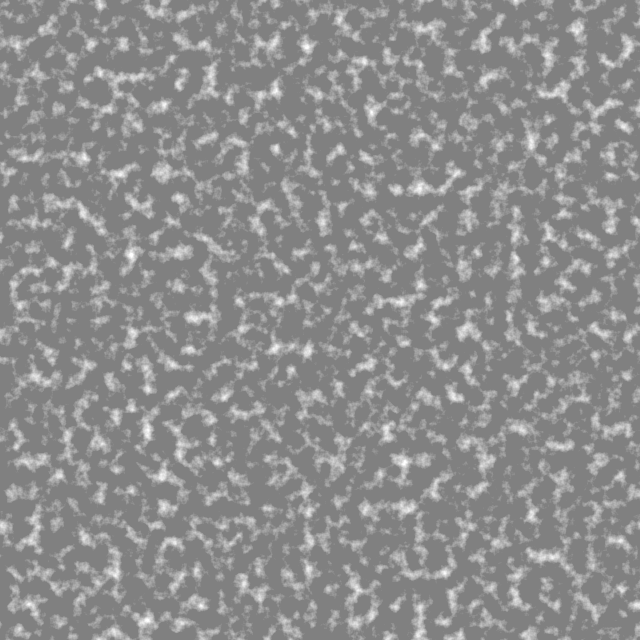
Reproduce this texture procedurally as a three.js fragment shader.

```glsl
varying vec2 vUv;

const float BASE_GRAY = 0.5;
const float CLOUD_CONTRAST = 0.58;
const float CELLS_ACROSS = 40.0;
const int OCTAVES = 4;
const float TAU = 6.2831853;

float hash(vec2 cell) {
  vec3 p = fract(vec3(cell.xyx) * 0.1031);
  p += dot(p, p.yzx + 33.33);
  return fract((p.x + p.y) * p.z);
}

// Slope of a randomly turned unit gradient at a lattice corner
float cornerSlope(vec2 cell, vec2 offset) {
  float angle = TAU * hash(cell);
  return dot(vec2(cos(angle), sin(angle)), offset);
}

float gradientNoise(vec2 p) {
  vec2 cell = floor(p);
  vec2 f = fract(p);
  vec2 fade = f * f * f * (f * (f * 6.0 - 15.0) + 10.0);
  vec2 right = vec2(1.0, 0.0);
  vec2 up = vec2(0.0, 1.0);
  float bottom = mix(cornerSlope(cell, f),
                     cornerSlope(cell + right, f - right), fade.x);
  float top = mix(cornerSlope(cell + up, f - up),
                  cornerSlope(cell + 1.0, f - 1.0), fade.x);
  return mix(bottom, top, fade.y);
}

// Each octave doubles the frequency and halves the strength
float fractalNoise(vec2 p) {
  float total = 0.0;
  float amplitude = 1.0;
  for (int i = 0; i < OCTAVES; i++) {
    total += amplitude * gradientNoise(p);
    p = p * 2.0 + vec2(17.37, 41.73);
    amplitude *= 0.5;
  }
  return total;
}

void main() {
  // Only the crests rise above the flat gray
  float crest = max(fractalNoise(vUv * CELLS_ACROSS + 7.3), 0.0);
  float gray = BASE_GRAY + CLOUD_CONTRAST * crest;
  gl_FragColor = vec4(vec3(min(gray, 1.0)), 1.0);
}
```
